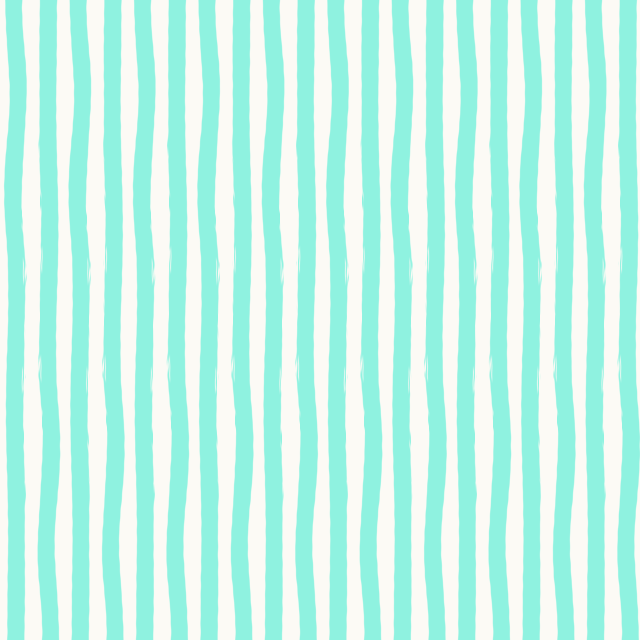
Give the GLSL for this pattern, as a WebGL 1 fragment shader.

```glsl
precision highp float;
// Hand-brushed mint stripes on cream: a wavy pair, the second turned half round.

uniform vec2 u_resolution;

const vec3 MINT = vec3(0.56, 0.95, 0.88);
const vec3 CREAM = vec3(0.99, 0.98, 0.96);
const float PAIR_PITCH = 0.10065;     // width of one two-stripe repeat
const float FIRST_X = 0.0234;         // centre of the upright stripe
const float SECOND_X = 0.0771;        // centre of the turned stripe
const float HALF_WIDTH = 0.0134;
const float WOBBLE = 0.0006;          // slow swelling of the edges
const float ROUGHNESS = 0.00028;      // fine notches along the edges
const float DRY_REACH = 0.0040;       // how far dry bristles break the edge
const vec2 BRISTLE_SIZE = vec2(0.0024, 0.036);
const float SCRATCH_INSET = 0.0030;
const float SCRATCH_HALF_WIDTH = 0.0007;

vec2 hash2(vec2 p) {
  vec2 q = vec2(dot(p, vec2(127.1, 311.7)), dot(p, vec2(269.5, 183.3)));
  return fract(sin(q) * 4375.85);
}

// Distance to the nearest cell point.
float cellular(vec2 p) {
  vec2 cell = floor(p);
  float nearest = 2.0;
  for (int j = -1; j <= 1; j++) {
    for (int i = -1; i <= 1; i++) {
      vec2 c = cell + vec2(float(i), float(j));
      nearest = min(nearest, length(c + hash2(c) - p));
    }
  }
  return nearest;
}

// Sideways drift of the brush along the stroke, t = 0 at its start.
float drift(float t) {
  float d = mix(-0.0016, 0.0045, smoothstep(0.0, 0.14, t));
  d = mix(d, -0.0032, smoothstep(0.14, 0.30, t));
  d = mix(d, 0.0031, smoothstep(0.31, 0.42, t));
  d = mix(d, -0.0008, smoothstep(0.42, 0.64, t));
  d = mix(d, 0.0026, smoothstep(0.64, 0.78, t));
  return mix(d, 0.0010, smoothstep(0.78, 1.0, t));
}

// Layered sines: slow swelling plus small notches.
float edgeNoise(float t, float phase) {
  float slow = sin(17.0 * t + phase) + 0.6 * sin(39.0 * t + 2.3 * phase);
  float fine = sin(113.0 * t + 3.0 * phase) * sin(71.0 * t + phase)
             + 0.6 * sin(257.0 * t + 5.0 * phase);
  return WOBBLE * slow + ROUGHNESS * fine;
}

// Patches along the stroke where the brush runs dry.
float dryness(float t) {
  float span = smoothstep(0.26, 0.33, t) * (1.0 - smoothstep(0.77, 0.83, t));
  return span * smoothstep(-0.2, 0.9, sin(74.0 * (t - 0.32)));
}

// Coverage of a thin vertical gap with tapered ends.
float scratch(float x, float t, float start, float end, float soft) {
  float taper = smoothstep(start, start + 0.012, t)
              * (1.0 - smoothstep(end - 0.012, end, t));
  float inside = SCRATCH_HALF_WIDTH - abs(x);
  return taper * smoothstep(-soft, soft, inside);
}

// Paint coverage of one stroke; its right side is the dry one.
float stroke(float x, float t, float soft) {
  float u = x - drift(t);
  float leftEdge = u + HALF_WIDTH + edgeNoise(t, 1.7);
  float rightEdge = HALF_WIDTH + edgeNoise(t, 4.1) - u;

  float bristle = 0.5 - cellular(vec2(u, t) / BRISTLE_SIZE);
  float brokenEdge = rightEdge + DRY_REACH * dryness(t) * bristle;
  float paint = smoothstep(-soft, soft, min(leftEdge, brokenEdge));

  float inset = rightEdge - SCRATCH_INSET;
  float gaps = max(scratch(inset, t, 0.400, 0.448, soft),
                   scratch(inset + 0.0006, t, 0.570, 0.618, soft));
  return paint * (1.0 - 0.85 * gaps);
}

// Offset from the nearest repeat of a centre line.
float fromCentre(float x, float centre) {
  return mod(x - centre + 0.5 * PAIR_PITCH, PAIR_PITCH) - 0.5 * PAIR_PITCH;
}

void main() {
  vec2 p = gl_FragCoord.xy / u_resolution;
  float soft = 0.8 / u_resolution.x;

  float upright = stroke(fromCentre(p.x, FIRST_X), 1.0 - p.y, soft);
  float turned = stroke(-fromCentre(p.x, SECOND_X), p.y, soft);

  gl_FragColor = vec4(mix(CREAM, MINT, max(upright, turned)), 1.0);
}
```
